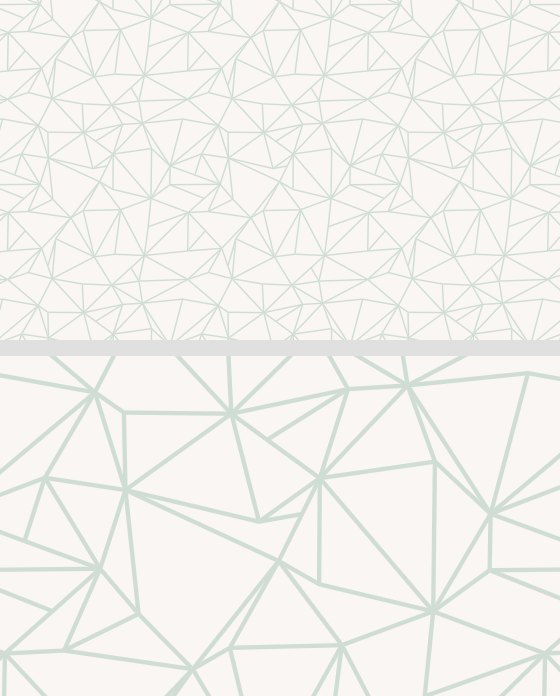
Top, the full canvas; bottom, a detail of the centre.
This pattern is drawn by a Shadertoy shader. Its source:

```glsl
// A seamless web of thin sage lines on warm white: a jittered lattice of
// vertices, alternating between busy hubs and quieter joints, wraps into a
// square tile. Lattice edges, cell diagonals and short spurs form its facets.

#define REPEATS_ACROSS 3.11
#define GRID 6.0            // cells along one tile, must be even
#define LINE_WIDTH 0.0081   // as a fraction of the tile
#define JITTER_MIN 0.20     // vertex displacement, in cells
#define JITTER_MAX 0.42
#define DROP_CHOICES 6.0    // 4 or more; higher keeps more lattice edges
#define SPUR_CHANCE 0.28
#define SEED 3.7
#define PAPER vec3(0.98, 0.965, 0.957)
#define SAGE vec3(0.815, 0.868, 0.835)

const float HALF_PI = 1.5707963;

// Random value per lattice point, repeating with the tile
float hash(vec2 id, float salt) {
    vec3 q = fract(vec3(mod(id, GRID), salt + SEED) * vec3(0.1031, 0.1130, 0.0973));
    q += dot(q, q.yzx + 33.33);
    return fract((q.x + q.y) * q.z);
}

bool isHub(vec2 id) {
    return mod(id.x + id.y, 2.0) < 0.5;
}

vec2 vertexAt(vec2 id) {
    float angle = 4.0 * HALF_PI * hash(id, 1.0);
    float radius = mix(JITTER_MIN, JITTER_MAX, hash(id, 5.0));
    return id + radius * vec2(cos(angle), sin(angle));
}

float segmentDistance(vec2 p, vec2 a, vec2 b) {
    vec2 ap = p - a, ab = b - a;
    return length(ap - ab * clamp(dot(ap, ab) / dot(ab, ab), 0.0, 1.0));
}

float sideOf(vec2 p, vec2 a, vec2 b) {
    vec2 ab = b - a, ap = p - a;
    return ab.x * ap.y - ab.y * ap.x;
}

// Each joint may drop one of its four lattice edges
bool edgeKept(vec2 id, vec2 dir) {
    bool hub = isHub(id);
    vec2 joint = hub ? id + dir : id;
    vec2 outward = hub ? -dir : dir;
    float choice = floor(DROP_CHOICES * hash(joint, 9.0));
    vec2 dropped = vec2(cos(choice * HALF_PI), sin(choice * HALF_PI));
    return choice > 3.5 || dot(dropped, outward) < 0.5;
}

// Distance to the lines owned by one cell
float cellDistance(vec2 p, vec2 id) {
    const vec2 RIGHT = vec2(1.0, 0.0), UP = vec2(0.0, 1.0);
    vec2 a = vertexAt(id), b = vertexAt(id + RIGHT);
    vec2 c = vertexAt(id + RIGHT + UP), d = vertexAt(id + UP);
    float dist = 1e3;
    if (edgeKept(id, RIGHT)) dist = min(dist, segmentDistance(p, a, b));
    if (edgeKept(id, UP)) dist = min(dist, segmentDistance(p, a, d));

    // Join the hubs, unless that diagonal would leave the cell
    bool rising = isHub(id);
    vec2 start = rising ? a : b, end = rising ? c : d;
    vec2 near = rising ? b : c, far = rising ? d : a;
    if (sideOf(near, start, end) * sideOf(far, start, end) > 0.0) {
        vec2 oldStart = start, oldEnd = end;
        start = near;
        end = far;
        near = oldStart;
        far = oldEnd;
    }
    dist = min(dist, segmentDistance(p, start, end));

    // Spur from a free corner to the diagonal
    if (hash(id, 13.0) < SPUR_CHANCE) {
        vec2 corner = hash(id, 17.0) < 0.5 ? near : far;
        vec2 foot = mix(start, end, mix(0.38, 0.62, hash(id, 21.0)));
        dist = min(dist, segmentDistance(p, corner, foot));
    }
    return dist;
}

void mainImage(out vec4 fragColor, in vec2 fragCoord) {
    float pixel = REPEATS_ACROSS * GRID / iResolution.x;
    vec2 p = fragCoord * pixel;

    float dist = 1e3;
    for (int y = -1; y <= 1; y++)
        for (int x = -1; x <= 1; x++)
            dist = min(dist, cellDistance(p, floor(p) + vec2(x, y)));

    float halfWidth = 0.5 * LINE_WIDTH * GRID;
    float ink = clamp(0.5 + (halfWidth - dist) / pixel, 0.0, 1.0);
    fragColor = vec4(mix(PAPER, SAGE, ink), 1.0);
}
```
